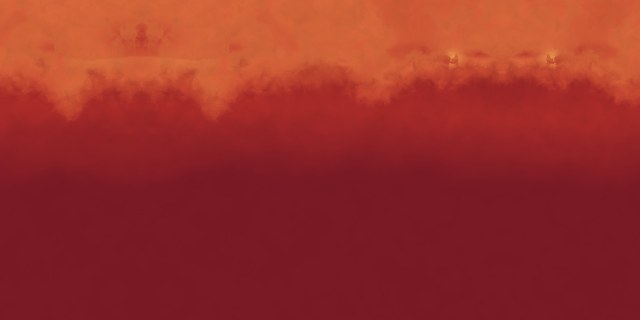
Reproduce this background procedurally as a Shadertoy shader.

```glsl
#define MAROON vec3(0.475, 0.100, 0.140)
#define WINE   vec3(0.565, 0.130, 0.150)
#define RED    vec3(0.655, 0.165, 0.155)
#define RUST   vec3(0.740, 0.260, 0.180)
#define ORANGE vec3(0.825, 0.390, 0.225)
#define GOLD   vec3(0.890, 0.570, 0.290)
#define LEFT_AXIS 0.443
#define RIGHT_AXIS 1.570
#define EDGE_RAGGEDNESS 0.13
#define GRAIN 0.045

float hash(vec2 p) {
    vec3 q = fract(vec3(p.xyx) * 0.1031);
    q += dot(q, q.yzx + 33.33);
    return fract((q.x + q.y) * q.z);
}

float noise(vec2 p) {
    vec2 i = floor(p), f = fract(p);
    f = f * f * (3.0 - 2.0 * f);
    return mix(mix(hash(i), hash(i + vec2(1, 0)), f.x),
               mix(hash(i + vec2(0, 1)), hash(i + vec2(1, 1)), f.x), f.y);
}

// Layered noise, centred on zero
float fbm(vec2 p) {
    float sum = 0.0, amp = 0.5;
    for (int i = 0; i < 6; i++) {
        sum += amp * (noise(p) - 0.5);
        p = mat2(1.6, 1.2, -1.2, 1.6) * p + 17.3;
        amp *= 0.55;
    }
    return sum;
}

float warpedFbm(vec2 p) {
    vec2 warp = vec2(fbm(p + 3.1), fbm(p + 41.7));
    return fbm(p + 1.2 * warp);
}

float bump(float x, float centre, float width) {
    float t = (x - centre) / width;
    return exp(-t * t);
}

float spot(vec2 p, vec2 centre, vec2 size) {
    return bump(p.x, centre.x, size.x) * bump(p.y, centre.y, size.y);
}

void mainImage(out vec4 fragColor, in vec2 fragCoord) {
    vec2 p = fragCoord / iResolution.xy * vec2(2.0, 1.0);
    float side = smoothstep(0.85, 1.16, p.x);

    // Each half is mirrored about its own axis
    vec2 left = vec2(abs(p.x - LEFT_AXIS), p.y);
    vec2 right = vec2(abs(p.x - RIGHT_AXIS), p.y);
    vec2 seedL = left + vec2(2.0, 5.0), seedR = right + vec2(9.0, 3.0);
    float cloud = mix(warpedFbm(seedL * 7.0), warpedFbm(seedR * 7.0), side);
    float fine = mix(warpedFbm(seedL * 27.0), warpedFbm(seedR * 27.0), side);
    float broad = fbm(p * vec2(3.0, 5.0) + 60.0);

    // Height of the ragged orange border
    float edgeL = 0.745 - 0.085 * bump(left.x, 0.225, 0.055)
                - 0.030 * bump(left.x, 0.0, 0.15);
    float edgeR = 0.755 + 0.025 * bump(right.x, 0.15, 0.07)
                - 0.040 * bump(right.x, 0.38, 0.06);
    float edge = mix(edgeL, edgeR, side);
    float above = p.y - edge + EDGE_RAGGEDNESS * (0.6 * cloud + 0.55 * fine);

    // Soft red bands over the maroon base
    float level = p.y + 0.09 * broad + 0.06 * cloud
                - 0.035 * bump(p.x, 1.15, 0.30) * (1.0 - smoothstep(0.6, 0.75, p.y));
    vec3 color = mix(MAROON, WINE, smoothstep(0.40, 0.54, level));
    color = mix(color, RED, smoothstep(0.50, 0.66, level));
    color = mix(color, WINE, 0.30 * spot(left, vec2(0.0, 0.55), vec2(0.28, 0.03)));
    color = mix(color, WINE, 0.35 * spot(right, vec2(0.0, 0.72), vec2(0.32, 0.05)));

    // Orange sky with rusty clouds
    color = mix(color, RUST, smoothstep(-0.055, 0.005, above));
    color = mix(color, ORANGE, smoothstep(-0.005, 0.07, above));
    float sky = smoothstep(0.0, 0.06, above);
    float clouds = smoothstep(-0.02, 0.28, cloud + 0.35 * fine + 0.3 * broad);
    color = mix(color, RUST, 0.42 * sky * clouds);

    // Dark smudges
    float smudge = 0.9 * spot(left, vec2(0.0, 0.885), vec2(0.10, 0.045))
                 + 0.5 * spot(left, vec2(0.28, 0.85), vec2(0.05, 0.025));
    smudge += 0.9 * spot(right, vec2(0.27, 0.838), vec2(0.065, 0.022))
            + 0.8 * spot(right, vec2(0.07, 0.832), vec2(0.06, 0.014));
    smudge *= smoothstep(-0.22, 0.22, fine + 0.4 * cloud);
    color = mix(color, mix(RED, RUST, 0.35), min(smudge, 0.85));

    // Pale rim on the left and golden flecks on the right
    float rimHeight = 0.818 + 0.03 * cloud;
    float rim = smoothstep(-0.004, 0.004, rimHeight - p.y)
              * smoothstep(0.045, 0.0, rimHeight - p.y)
              * smoothstep(0.27, 0.20, left.x);
    color = mix(color, GOLD, 0.22 * rim);
    float fleck = spot(right, vec2(0.16, 0.818), vec2(0.035, 0.025))
                + 0.45 * spot(right, vec2(0.29, 0.835), vec2(0.025, 0.012));
    color = mix(color, GOLD, min(1.0, fleck * smoothstep(-0.12, 0.12, fine + 0.05)));

    // Paint grain, stronger toward the top
    color *= 1.0 + GRAIN * (2.0 * fine + cloud) * mix(0.3, 1.6, smoothstep(0.4, 0.8, p.y));
    fragColor = vec4(color, 1.0);
}
```
